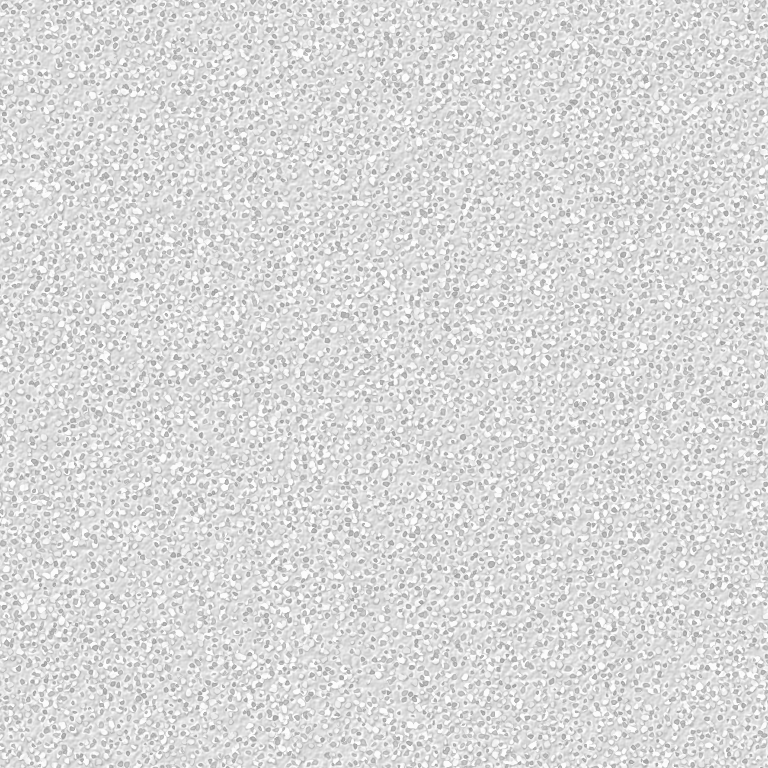
Give the GLSL for this texture, as a WebGL 2 fragment shader.

```glsl
#version 300 es
precision highp float;

uniform vec2 u_resolution;
out vec4 fragColor;

// Tones
const float BASE_TONE = 0.862;
const float PALE_TONE = 0.95;
const float DARK_FILL = 0.765;
const float DARK_RIM = 0.685;
const float TONE_SPREAD = 0.11;

// Grain grids, in cells per canvas height, and radii in canvas units
const float DARK_CELLS = 87.0;
const float PALE_CELLS = 95.0;
const vec2 DARK_RADIUS = vec2(0.0018, 0.0033);
const vec2 PALE_RADIUS = vec2(0.0014, 0.0037);
const float DARK_SHARE = 0.74;
const float PALE_SHARE = 0.68;
const float JITTER = 0.86;
const float PATCH_CELLS = 16.0;
const float PATCH_AMOUNT = 0.2;

// Surface relief and edges
const float RELIEF_CELLS = 190.0;
const float RELIEF_STEP = 0.0012;
const float RELIEF_AMOUNT = 0.25;
const float WARP_CELLS = 240.0;
const float WARP_AMOUNT = 0.0028;
const float HALO_WIDTH = 0.0011;
const float HALO_AMOUNT = 0.075;
const float SHADOW_AMOUNT = 0.13;
const vec2 LIGHT_DIR = vec2(-0.6, 0.8);

// Integer hash giving three values from 0 to 1
vec3 hash3(vec2 cell, uint seed) {
  uvec3 v = uvec3(ivec3(ivec2(cell), int(seed)));
  v = v * 1664525u + 1013904223u;
  v.x += v.y * v.z; v.y += v.z * v.x; v.z += v.x * v.y;
  v ^= v >> 16u;
  v.x += v.y * v.z; v.y += v.z * v.x; v.z += v.x * v.y;
  return vec3(v >> 8u) / 16777216.0;
}

float valueNoise(vec2 p, uint seed) {
  vec2 cell = floor(p);
  vec2 f = p - cell;
  f = f * f * (3.0 - 2.0 * f);
  float low = mix(hash3(cell, seed).x, hash3(cell + vec2(1, 0), seed).x, f.x);
  float high = mix(hash3(cell + vec2(0, 1), seed).x, hash3(cell + 1.0, seed).x, f.x);
  return mix(low, high, f.y);
}

float surfaceHeight(vec2 p) {
  return 0.65 * valueNoise(p * RELIEF_CELLS, 1u)
       + 0.35 * valueNoise(p * RELIEF_CELLS * 1.7, 2u);
}

// Nearest scattered grain: signed distance, random tone, outward direction
vec4 nearestGrain(vec2 p, float cells, vec2 radii, float share, uint seed) {
  vec4 nearest = vec4(1.0, 0.5, 0.0, 0.0);
  vec2 home = floor(p * cells);
  for (int y = -1; y <= 1; y++) {
    for (int x = -1; x <= 1; x++) {
      vec2 cell = home + vec2(x, y);
      vec3 place = hash3(cell, seed);
      vec3 form = hash3(cell, seed + 1u);
      float density = valueNoise(cell / cells * PATCH_CELLS, 3u) - 0.5;
      if (place.z > share + PATCH_AMOUNT * density) continue;
      vec2 offset = p - (cell + 0.5 + JITTER * (place.xy - 0.5)) / cells;
      // Slight stretch along a random axis
      float angle = form.y * 3.1416;
      vec2 axis = vec2(cos(angle), sin(angle));
      float along = dot(offset, axis);
      float stretch = 1.0 + 0.5 * form.z;
      float reach = length(offset - axis * along * (1.0 - 1.0 / stretch));
      float dist = reach - mix(radii.x, radii.y, form.x);
      if (dist < nearest.x) {
        nearest = vec4(dist, form.z, offset / max(length(offset), 1e-5));
      }
    }
  }
  return nearest;
}

// Soft band around one distance
float band(float dist, float center, float width) {
  float t = (dist - center) / width;
  return exp(-t * t);
}

void main() {
  vec2 p = gl_FragCoord.xy / u_resolution.y;
  float soft = max(0.0008, 0.6 / u_resolution.y);

  // Rough ground lit from one side
  vec2 lift = LIGHT_DIR * RELIEF_STEP;
  float relief = RELIEF_AMOUNT * (surfaceHeight(p - lift) - surfaceHeight(p + lift));
  float tone = BASE_TONE + relief;

  // Uneven grain outlines
  vec2 warp = vec2(valueNoise(p * WARP_CELLS, 4u), valueNoise(p * WARP_CELLS, 5u));
  vec2 q = p + WARP_AMOUNT * (warp - 0.5);

  // Pale grains with a shadow on the far side
  vec4 pale = nearestGrain(q, PALE_CELLS, PALE_RADIUS, PALE_SHARE, 10u);
  float shade = 0.6 - 0.4 * dot(pale.zw, LIGHT_DIR);
  tone -= SHADOW_AMOUNT * shade * band(pale.x, 1.2 * HALO_WIDTH, HALO_WIDTH);
  float paleTone = PALE_TONE + TONE_SPREAD * (pale.y - 0.5) + 0.4 * relief;
  tone = mix(tone, paleTone, 1.0 - smoothstep(-soft, soft, pale.x));

  // Dark grains with a deep rim and a light halo
  vec4 dark = nearestGrain(q, DARK_CELLS, DARK_RADIUS, DARK_SHARE, 20u);
  tone += HALO_AMOUNT * band(dark.x, 1.4 * HALO_WIDTH, HALO_WIDTH);
  float rim = band(dark.x, -0.6 * HALO_WIDTH, HALO_WIDTH);
  float darkTone = mix(DARK_FILL, DARK_RIM, rim) + TONE_SPREAD * (dark.y - 0.5) + 0.4 * relief;
  tone = mix(tone, darkTone, 1.0 - smoothstep(-soft, soft, dark.x));

  fragColor = vec4(vec3(clamp(tone, 0.55, 0.99)), 1.0);
}
```
